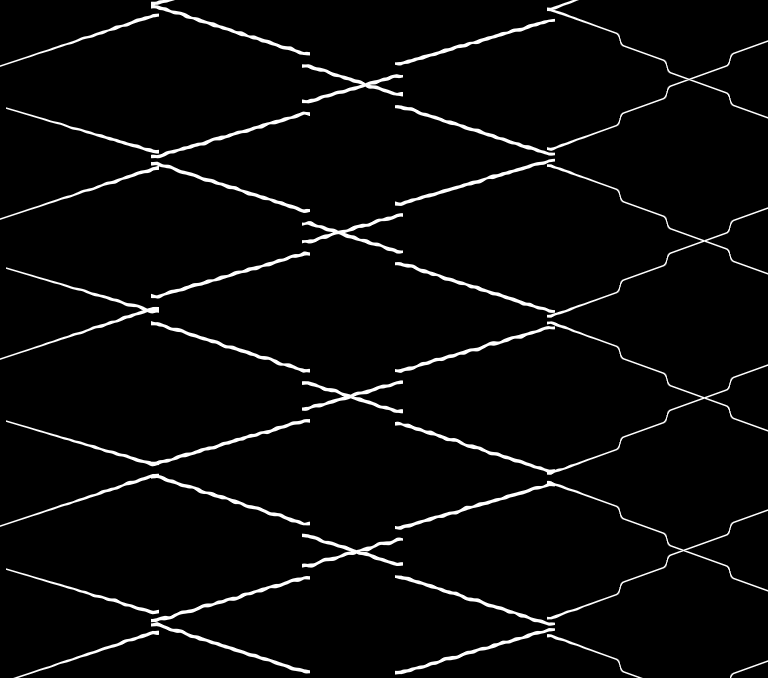
This pattern is drawn by a Shadertoy shader. Its source:

```glsl
// Lattice of broken white brush strokes crossing as flat diamonds on black.
#define CANVAS_W 768.0   // canvas width in drawing units
#define FALL_PITCH 155.0 // spacing of falling rows
#define RISE_PITCH 153.0 // spacing of rising rows
#define STEP 11.0        // vertical jump at each joint
#define HOOK 4.6         // size of the curls at the right joints
#define OVERHANG 4.0     // how far a stroke passes its joint
#define THIN 1.5         // stroke width at the sides
#define THICK 3.4        // stroke width in the middle
#define ROUGH 1.3        // raggedness of the stroke edges
#define INK vec3(1.0)

const float JOINT[9] = float[9](-20.0, 155.0, 306.0, 399.0, 551.0, 620.0, 667.0, 730.0, 790.0);
const float FALL_DRIFT[7] = float[7](0.0, 1.0, 3.0, 8.0, 6.0, -1.0, 0.0);
const float RISE_DRIFT[7] = float[7](0.0, 0.0, -13.0, 1.0, 5.0, -3.0, -5.0);

// Gradient noise along a line
float hashGradient(float cell, float seed) {
    return 2.0 * fract(sin(cell * 127.1 + seed * 31.7) * 4375.85) - 1.0;
}

float gradientNoise(float x, float seed) {
    float cell = floor(x), f = x - cell;
    float u = f * f * f * (f * (f * 6.0 - 15.0) + 10.0);
    return 2.0 * mix(hashGradient(cell, seed) * f, hashGradient(cell + 1.0, seed) * (f - 1.0), u);
}

// Height of a stepped line within one band; slopes are left, middle, right
float bandHeight(float x, int band, vec3 slopes) {
    float start = JOINT[band], end = JOINT[band + 1];
    float t = band < 4 ? clamp(x, start + 2.0, end - 2.0) : max(x, start);
    float height = slopes.x * min(t - JOINT[1], 0.0)
                 + slopes.y * clamp(t - JOINT[1], 0.0, JOINT[4] - JOINT[1])
                 + slopes.z * max(t - JOINT[4], 0.0);
    height += STEP * float(band - 1) - float(max(band - 4, 0));
    if (band >= 4) height += HOOK * pow(clamp(1.0 - (end - x) / HOOK, 0.0, 1.0), 3.0);
    if (band >= 5) height -= HOOK * pow(clamp(1.0 - (x - start) / HOOK, 0.0, 1.0), 3.0);
    return height;
}

// Coverage of all rows of one family; direction is +1 falling, -1 rising
float strokeFamily(vec2 p, float direction, float px) {
    bool falling = direction > 0.0;
    vec3 slopes = falling ? vec3(0.295, 0.32, 0.36) : vec3(0.33, 0.29, 0.36);
    float swell = smoothstep(0.0, 165.0, p.x) * (1.0 - smoothstep(520.0, 610.0, p.x));
    float width = mix(THIN, THICK, swell);
    float ink = 0.0;

    for (int band = 0; band < 8; band++) {
        // Horizontal extent of the band
        float left = JOINT[band] - (band < 5 ? OVERHANG : 0.7);
        float right = JOINT[band + 1] + (band < 4 ? OVERHANG : 0.7);
        if (falling && band == 0) left = 6.0;
        float inside = clamp(0.5 + min(p.x - left, right - p.x) / px, 0.0, 1.0);
        if (inside <= 0.0) continue;

        float height = bandHeight(p.x, band, slopes);
        float slope = bandHeight(p.x + 0.5, band, slopes) - bandHeight(p.x - 0.5, band, slopes);

        for (int row = 0; row < 7; row++) {
            float k = float(row);
            float base = falling ? -150.0 + FALL_PITCH * k + FALL_DRIFT[row]
                                 : 4.0 + RISE_PITCH * k + RISE_DRIFT[row];
            float seed = k + 9.0 * float(band) + 40.0 * direction;
            float wobble = ROUGH * swell * gradientNoise(p.x / 11.0, seed);
            float lumps = ROUGH * swell * gradientNoise(p.x / 7.0, seed + 5.3);
            float y = base + direction * height + wobble;
            float d = abs(p.y - y) / sqrt(1.0 + slope * slope) - 0.5 * (width + lumps);
            ink = max(ink, inside * clamp(0.5 - d / px, 0.0, 1.0));
        }
    }
    return ink;
}

void mainImage(out vec4 fragColor, in vec2 fragCoord) {
    // Drawing units, measured downward from the top edge
    float px = CANVAS_W / iResolution.x;
    vec2 p = vec2(fragCoord.x, iResolution.y - fragCoord.y) * px;
    float ink = max(strokeFamily(p, 1.0, px), strokeFamily(p, -1.0, px));
    fragColor = vec4(INK * ink, 1.0);
}
```
